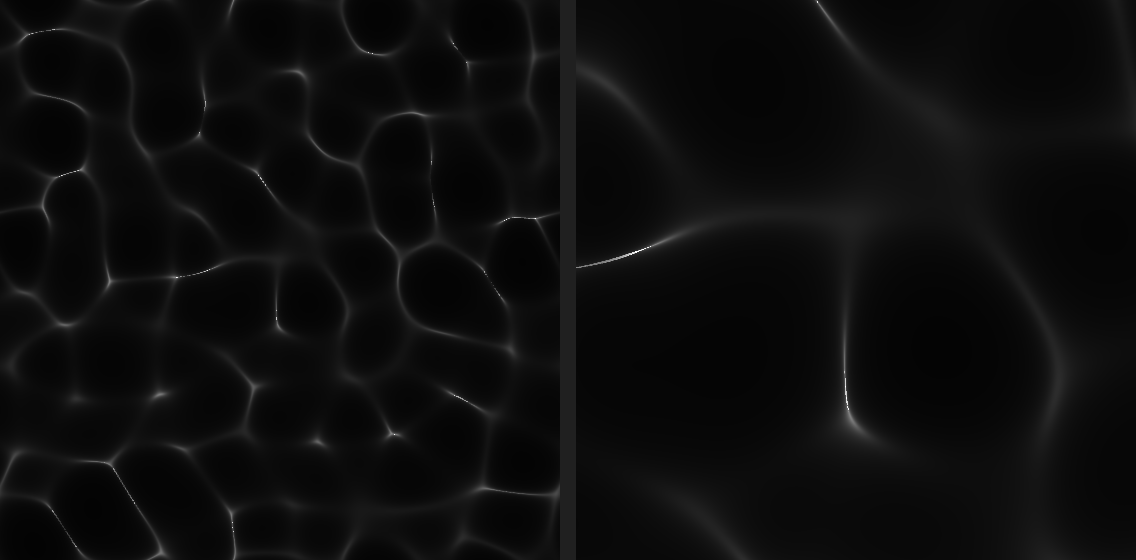
Left: the whole. Right: its middle third, enlarged.
A Shadertoy shader for this texture:

```glsl
const int WAVES = 24;
const int STEPS = 13;
const float SEED = 3.7;
const float LOW_CYCLES = 4.6;      // wave counts across the canvas
const float HIGH_CYCLES = 10.8;
const float BEND = 0.66;           // strength of the light's convergence
const float MEAN_LIGHT = 0.052;
const float FOCUS_SOFTNESS = 0.1;  // limits the glare on focal lines
const float STIFFNESS_FLOOR = 0.08;
const float MAX_STEP = 0.011;
const float FOLD_REACH = 0.025;
const float TAU = 6.2831853;

vec2 waveVector[WAVES];
float wavePhase[WAVES];

float hash(float n) {
    return fract(sin(n * 12.9898 + SEED) * 43758.5453);
}

// Whole wave counts in evenly spread directions make the surface tile
void initWaves() {
    for (int i = 0; i < WAVES; i++) {
        float n = float(i) + 1.0;
        float angle = 0.5 * TAU * (n + hash(n)) / float(WAVES);
        float cycles = mix(LOW_CYCLES, HIGH_CYCLES, hash(n + 31.0));
        waveVector[i] = TAU * round(cycles * vec2(cos(angle), sin(angle)));
        wavePhase[i] = TAU * hash(n + 67.0);
    }
}

// Where a ray entering at q lands; jac holds the symmetric Jacobian xx, xy, yy
vec2 refractRay(vec2 q, out vec3 jac) {
    float amp = BEND * sqrt(2.0 / float(WAVES));
    vec2 hit = q;
    jac = vec3(1.0, 0.0, 1.0);
    for (int i = 0; i < WAVES; i++) {
        vec2 k = waveVector[i];
        float k2 = dot(k, k);
        float phase = dot(k, q) + wavePhase[i];
        hit += amp * sin(phase) * k / k2;
        jac += amp * cos(phase) * vec3(k.x * k.x, k.x * k.y, k.y * k.y) / k2;
    }
    return hit;
}

float softEigenvalue(vec3 j) {
    return 0.5 * (j.x + j.z) - length(vec2(0.5 * (j.x - j.z), j.y));
}

vec2 softDirection(vec3 j) {
    float e = softEigenvalue(j);
    vec2 v = j.x < j.z ? vec2(e - j.z, j.y) : vec2(j.y, e - j.x);
    return v / max(length(v), 1e-5);
}

float brightness(vec3 j) {
    float det = j.x * j.z - j.y * j.y;
    return inversesqrt(det * det + FOCUS_SOFTNESS * FOCUS_SOFTNESS);
}

// Damped Newton search for the ray that lands on target
vec2 traceBack(vec2 target, vec2 q) {
    vec3 j;
    for (int i = 0; i < STEPS; i++) {
        vec2 miss = target - refractRay(q, j);
        float damping = max(0.0, STIFFNESS_FLOOR - softEigenvalue(j));
        j.xz += damping;
        float det = j.x * j.z - j.y * j.y;
        vec2 move = vec2(j.z * miss.x - j.y * miss.y,
                         j.x * miss.y - j.y * miss.x) / det;
        q += move * min(1.0, MAX_STEP / max(length(move), 1e-6));
    }
    return q;
}

float caustic(vec2 p) {
    vec3 jac;
    vec2 q = traceBack(p, p);
    refractRay(q, jac);
    float light = brightness(jac);

    // Extra rays overlap inside the small lens-shaped folds
    if (softEigenvalue(jac) < 0.5) {
        vec2 dir = softDirection(jac);
        for (int s = -1; s <= 1; s += 2) {
            vec3 otherJac, middleJac;
            vec2 other = traceBack(p, q + float(s) * FOLD_REACH * dir);
            float miss = length(refractRay(other, otherJac) - p);
            refractRay(0.5 * (q + other), middleJac);
            float weight = smoothstep(0.002, 0.006, length(other - q))
                         * (1.0 - smoothstep(0.0003, 0.0012, miss));
            light += weight * (brightness(otherJac) + brightness(middleJac));
        }
    }
    return light;
}

void mainImage(out vec4 fragColor, in vec2 fragCoord) {
    initWaves();
    // Two samples per pixel smooth the thin lines
    vec2 offset = vec2(0.25, 0.2);
    float light = 0.5 * (caustic((fragCoord + offset) / iResolution.y)
                       + caustic((fragCoord - offset) / iResolution.y));
    fragColor = vec4(vec3(MEAN_LIGHT * light), 1.0);
}
```
